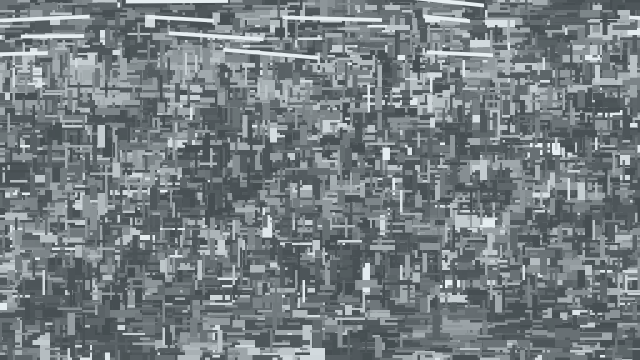
This background is drawn by a WebGL 1 fragment shader. Its source:

```glsl
precision highp float;
uniform vec2 u_resolution;

#define ROWS 144.0          // blocks per canvas height
#define LAYERS 27           // painted from large to small
#define PANEL_LAYER 17      // pale panels go in before this layer
#define DENSITY 0.56        // chance that a cell holds a rectangle
#define FRAME_CHANCE 0.22   // share of hollow rectangles
#define REGION_GAIN 0.65    // strength of light and dark districts
#define PANEL_CELL vec2(34.0, 28.0)
#define STREAK_CELL vec2(58.0, 7.0)
#define TINT vec3(0.0, 0.032, 0.047)

vec4 hash4(vec3 p) {
  vec4 h = fract(p.xyzx * vec4(0.1031, 0.1030, 0.0973, 0.1099));
  h += dot(h, h.wzxy + 33.33);
  return fract((h.xxyz + h.yzzw) * h.zywx);
}

// Distance to the nearest edge, positive inside
float boxDepth(vec2 p, vec2 low, vec2 size) {
  vec2 d = min(p - low, low + size - p);
  return min(d.x, d.y);
}

float coverage(float depth, float pixel) {
  return clamp(depth / pixel + 0.5, 0.0, 1.0);
}

// Maps an evenly spread rank (0..1) to brightness
float rankToTone(float rank) {
  return 0.272 + 0.22 * rank + 0.29 * rank * rank * rank + 0.13 * pow(rank, 30.0);
}

// Positive in light districts, negative in dark ones
float region(vec2 p) {
  float y = p.y / ROWS;
  float waves = 0.5 * sin(p.x * 0.07 + 1.6 * sin(p.y * 0.06))
              + 0.5 * sin(p.y * 0.16 + 2.0 * sin(p.x * 0.035));
  float lightBand = exp(-pow((y - 0.79) / 0.10, 2.0));
  float darkBand = exp(-pow((y - 0.62) / 0.07, 2.0));
  return waves + 0.9 * lightBand - 0.6 * darkBand;
}

// One layer of rectangles, one per cell, with each row of cells shifted
float paintLayer(float tone, vec2 p, float layer, float pixel) {
  float t = layer / float(LAYERS - 1);
  vec2 cell = floor(vec2(mix(36.0, 9.0, t), mix(21.0, 3.0, sqrt(t))));
  bool upright = mod(layer, 5.0) == 1.0 || mod(layer, 5.0) == 3.0;
  vec2 g = upright ? p.yx : p;

  vec2 shifted = g + floor(hash4(vec3(layer, 7.0, 3.0)).xy * 90.0);
  float row = floor(shifted.y / cell.y);
  shifted.x += floor(hash4(vec3(row, layer, 19.0)).x * cell.x);
  vec2 id = floor(shifted / cell);
  vec2 local = shifted - id * cell;

  vec4 shape = hash4(vec3(id, layer + 31.0));
  vec4 style = hash4(vec3(id, layer + 83.0));
  vec2 size = 1.0 + floor(vec2(shape.x, shape.y * shape.y) * cell);
  size = min(size, cell);
  vec2 low = floor(shape.zw * (cell - size + 1.0));
  vec2 center = g - local + low + 0.5 * size;
  if (upright) center = center.yx;

  // Uprights thin out near the top and the bottom
  float height = center.y / ROWS;
  float middle = smoothstep(0.08, 0.28, height) * (1.0 - smoothstep(0.84, 0.94, height));
  float chance = DENSITY * (upright ? mix(0.3, 1.15, middle) : 1.0);

  float depth = boxDepth(local, low, size);
  float mask = coverage(depth, pixel) * step(style.x, chance);
  if (style.y < FRAME_CHANCE && min(size.x, size.y) > 3.0) {
    mask *= 1.0 - coverage(depth - 1.0, pixel);
  }
  float bias = mix(1.35, 0.95, t);
  float rank = pow(style.z, bias * exp2(-REGION_GAIN * region(center)));
  return mix(tone, rankToTone(rank), mask);
}

// Plain pale panels, common in one high band and rare elsewhere
float paintPanels(float tone, vec2 p, float pixel) {
  vec2 shifted = p + vec2(9.0, 14.0);
  vec2 id = floor(shifted / PANEL_CELL);
  vec4 shape = hash4(vec3(id, 211.0));
  vec4 style = hash4(vec3(id, 257.0));
  vec2 size = floor(PANEL_CELL * mix(vec2(0.35, 0.45), vec2(1.0), shape.xy));
  float inBand = 1.0 - step(0.5, abs(id.y - 4.0));
  size *= mix(0.6, 1.0, inBand);
  vec2 low = floor(shape.zw * (PANEL_CELL - size));
  float mask = coverage(boxDepth(shifted - id * PANEL_CELL, low, size), pixel);
  mask *= step(style.x, mix(0.12, 0.65, inBand));
  return mix(tone, rankToTone(mix(0.82, 0.94, style.y)), mask);
}

// Bright, slightly tilted streaks near the top
float paintStreaks(float tone, vec2 p, float pixel) {
  float row = floor(p.y / STREAK_CELL.y);
  float x = p.x + floor(hash4(vec3(row, 5.0, 301.0)).x * STREAK_CELL.x);
  float column = floor(x / STREAK_CELL.x);
  vec4 h = hash4(vec3(column, row, 331.0));
  vec2 local = vec2(x, p.y) - vec2(column, row) * STREAK_CELL;
  float halfLength = mix(6.0, 21.0, h.x);
  float along = local.x - mix(halfLength, STREAK_CELL.x - halfLength, h.y);
  float across = local.y - 0.5 * STREAK_CELL.y - along * mix(-0.12, 0.12, h.z);
  float depth = min(halfLength - abs(along), 0.75 - abs(across));
  float mask = coverage(depth, pixel) * step(h.w, 0.55) * step(0.82, row * STREAK_CELL.y / ROWS);
  return mix(tone, 0.9, mask);
}

void main() {
  float pixel = ROWS / u_resolution.y;
  vec2 p = gl_FragCoord.xy * pixel;
  float tone = rankToTone(0.15);
  for (int i = 0; i < LAYERS; i++) {
    if (i == PANEL_LAYER) tone = paintPanels(tone, p, pixel);
    tone = paintLayer(tone, p, float(i), pixel);
  }
  tone = paintStreaks(tone, p, pixel);
  gl_FragColor = vec4(tone + TINT, 1.0);
}
```
